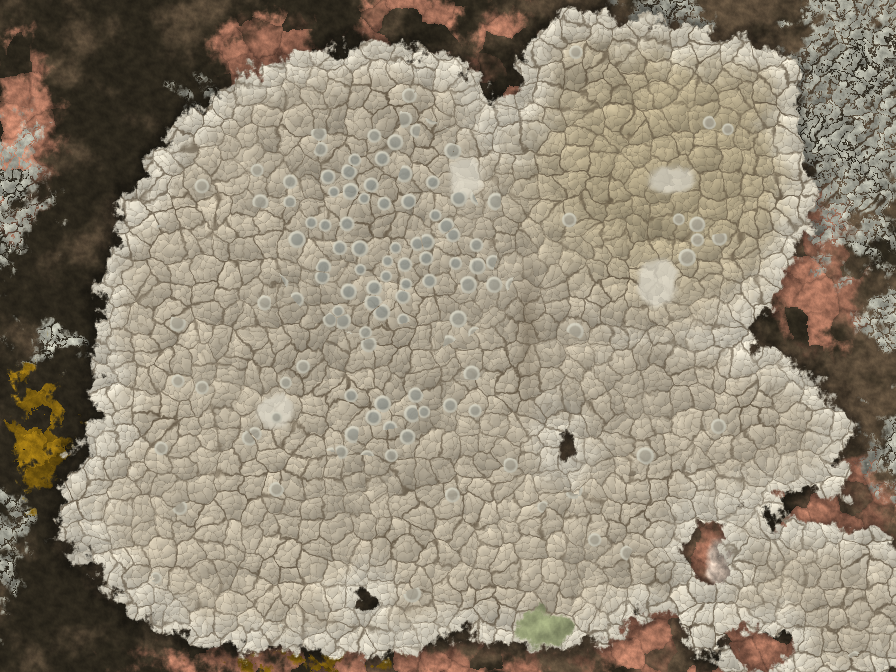
This texture is drawn by a Shadertoy shader. Its source:

```glsl
// A pale, cracked crustose lichen spreading over dark, pink-grained granite.
const vec3 CRUST = vec3(.74, .70, .62);
const vec3 CRUST_RIM = vec3(.85, .83, .77);
const vec3 CRUST_TAN = vec3(.70, .65, .53);
const vec3 CRACK = vec3(.35, .30, .23);
const vec3 DISC = vec3(.57, .58, .55);
const vec3 DISC_RIM = vec3(.79, .78, .72);
const vec3 ROCK_DARK = vec3(.17, .15, .11);
const vec3 ROCK_BROWN = vec3(.36, .30, .23);
const vec3 ROCK_PINK = vec3(.68, .46, .37);
const vec3 LEAFY = vec3(.64, .64, .59);
const vec3 YELLOW = vec3(.50, .38, .07);
const vec2 LIGHT_DIR = vec2(-.5, .85);
const float AREOLE_SCALE = 31.;
const float WART_SCALE = 85.;
const float DISC_SCALE = 32.;
const float EDGE_ROUGHNESS = .017;

// Regions as ovals: centre, radii
const vec4 LOBES[8] = vec4[8](
    vec4(.54, .48, .4, .455), vec4(.434, .253, .338, .226), vec4(.972, .714, .234, .252), vec4(.868, .878, .104, .104),
    vec4(1.1, .844, .09, .1), vec4(.972, .306, .3, .217), vec4(1.2, .1, .19, .13), vec4(.816, .184, .226, .148));
const vec4 BAYS[8] = vec4[8](
    vec4(.75, .91, .032, .065), vec4(1.215, .245, .075, .024), vec4(1.28, .31, .025, .04), vec4(.97, .05, .05, .04),
    vec4(1.05, .175, .034, .05), vec4(.842, .338, .013, .015), vec4(1.13, .035, .045, .028), vec4(.54, .1, .01, .012));
const vec4 PINKS[8] = vec4[8](
    vec4(1.21, .6, .075, .11), vec4(.75, .92, .05, .07), vec4(.4, .91, .08, .07), vec4(.61, .97, .07, .045),
    vec4(.03, .8, .05, .12), vec4(1.22, .25, .11, .08), vec4(1.06, .08, .18, .14), vec4(.55, .01, .25, .03));
const vec4 ROSETTES[8] = vec4[8](
    vec4(1.27, .83, .11, .23), vec4(1., .98, .07, .05), vec4(1.33, .32, .05, .08), vec4(1.33, .53, .05, .05),
    vec4(.08, .49, .055, .035), vec4(.01, .2, .035, .08), vec4(.02, .72, .05, .11), vec4(.3, .86, .03, .03));

float hash(vec2 p) { return fract(sin(dot(p, vec2(127.1, 311.7))) * 43758.5); }

// Layered, rotated sines, roughly -1 to 1
float waves(vec2 p) {
    float sum = 0., amp = .6;
    for (int i = 0; i < 5; i++) {
        sum += amp * sin(p.x + 1.6 * sin(p.y * .8)) * cos(p.y + sin(p.x * .7));
        p = mat2(1.6, 1.2, -1.2, 1.6) * p + 2.3;
        amp *= .58;
    }
    return sum;
}

// Cellular noise: offset from cell centre, gap to the border, cell id
vec4 cells(vec2 p) {
    vec2 base = floor(p), nearest = vec2(0.);
    float first = 9., second = 9., id = 0.;
    for (int i = 0; i < 9; i++) {
        vec2 g = base + vec2(i % 3 - 1, i / 3 - 1);
        vec2 o = p - g - .1 - .8 * vec2(hash(g), hash(g + 17.3));
        float d = length(o);
        if (d < first) { second = first; first = d; nearest = o; id = hash(g + 5.1); }
        else second = min(second, d);
    }
    return vec4(nearest, second - first, id);
}

float oval(vec2 p, vec4 o) { return (length((p - o.xy) / o.zw) - 1.) * min(o.z, o.w); }

float ovals(vec2 p, vec4 group[8]) {
    float d = 9.;
    for (int i = 0; i < 8; i++) d = min(d, oval(p, group[i]));
    return d;
}

float cover(float d, float blur) { return 1. - smoothstep(-blur, blur, d); }

vec3 rockColor(vec2 p, vec2 q, float rough) {
    float mottle = waves(p * 24. + 4.);
    vec3 col = mix(ROCK_DARK, ROCK_BROWN, smoothstep(-.1, 1.1, mottle + .7 * smoothstep(.3, 1., p.x)));
    // Pink feldspar grains and one pale chip
    vec4 grain = cells(q * 24.);
    float pink = cover(ovals(q, PINKS) + .025 * rough, .016) * smoothstep(.12, .4, grain.w + .2 * mottle);
    col = mix(col, ROCK_PINK * (.6 + .4 * grain.w + .2 * smoothstep(0., .2, grain.z)), .9 * pink);
    col = mix(col, vec3(.86, .78, .71), cover(oval(q, vec4(1.075, .16, .022, .036)), .006));
    // Grey leafy rosettes
    vec4 lobe = cells(q * 46. + rough);
    float leaf = cover(ovals(q, ROSETTES) + .04 * rough + .012, .012) * smoothstep(.03, .2, lobe.z);
    col = mix(col, LEAFY * (.88 + .22 * lobe.w + .2 * dot(lobe.xy, LIGHT_DIR)), leaf);
    // Yellow crumbs
    float crumbs = min(oval(q, vec4(.055, .36, .05, .09)), oval(q, vec4(.46, .02, .09, .03)));
    col = mix(col, YELLOW * (.75 + .5 * lobe.w), cover(crumbs + .045 * rough + .012, .01) * step(.25, lobe.w));
    return col * (1. + .22 * waves(p * 160.));
}

vec3 crustColor(vec2 p, vec2 q, float d) {
    float drift = waves(p * 13.);
    vec3 col = mix(CRUST, CRUST_TAN, cover(oval(p, vec4(1., .76, .2, .18)), .1));
    col *= 1. + .05 * drift - .05 * cover(oval(p, vec4(.66, .58, .24, .26)), .15);
    col = mix(col, CRUST_RIM, .8 * smoothstep(-.065, -.004, d + .012 * drift));
    // Swellings, areoles, warts and cracks
    vec4 areole = cells(q * AREOLE_SCALE), wart = cells(q * WART_SCALE), swell = cells(q * 14. + 3.);
    col *= .93 + .09 * areole.w + .16 * dot(areole.xy, LIGHT_DIR);
    col *= .96 + .08 * wart.w + dot(.13 * wart.xy + .09 * swell.xy, LIGHT_DIR);
    float depth = clamp(.55 + .3 * waves(p * 21. + 7.), .15, .85);
    col = mix(col, CRACK, depth * (1. - smoothstep(.01, .13, areole.z)));
    col = mix(col, CRACK, .22 * (1. - smoothstep(0., .17, wart.z)));
    // Chalky spots
    float chalk = min(oval(q, vec4(.69, .735, .022, .034)), oval(q, vec4(.41, .39, .028, .022)));
    chalk = min(chalk, min(oval(q, vec4(.98, .58, .03, .035)), oval(q, vec4(1., .735, .03, .02))));
    col = mix(col, CRUST_RIM * (.94 + .1 * wart.w), .8 * cover(chalk, .006));
    // Blue-grey fruiting discs, crowded near the middle
    vec4 fruit = cells(p * DISC_SCALE + 11.);
    float crowd = cover(min(oval(p, vec4(.57, .65, .17, .16)), oval(p, vec4(.56, .39, .13, .06))), .07);
    float present = step(fruit.w, .05 + .7 * crowd) * step(d, -.05);
    float radius = .27 + .16 * hash(vec2(fruit.w, 2.)), reach = length(fruit.xy);
    float body = cover(reach - radius, .05) * smoothstep(0., .1, fruit.z);
    vec3 bowl = mix(CRUST * .93, DISC, .35 + .65 * crowd);
    vec3 disc = mix(DISC_RIM, bowl, cover(reach - .68 * radius, .06));
    col = mix(col, disc * (1. + .22 * dot(fruit.xy, LIGHT_DIR)), .88 * present * body);
    // Shaded furrow
    return mix(col, CRACK, .45 * cover(oval(q, vec4(.785, .51, .012, .055)), .018));
}

void mainImage(out vec4 fragColor, in vec2 fragCoord) {
    vec2 p = fragCoord / iResolution.y;
    vec2 q = p + .009 * vec2(waves(p * 38.), waves(p * 38. + 9.));
    float rough = waves(p * 62.);
    float d = max(ovals(q, LOBES), -ovals(q, BAYS)) + EDGE_ROUGHNESS * rough;
    vec3 col = rockColor(p, q, rough) * mix(.65, 1., smoothstep(0., .03, d));
    col = mix(col, crustColor(p, q, d), cover(d, .004));
    // Small green rosette
    float leaf = oval(q, vec4(.807, .066, .036, .027)) + .012 * rough;
    col = mix(col, vec3(.60, .63, .47) * (1. + .25 * rough), cover(leaf, .004));
    fragColor = vec4(clamp(col, 0., 1.), 1.);
}
```
